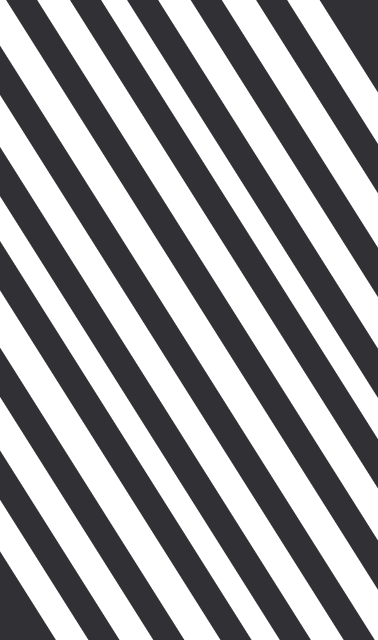
Give the GLSL for this pattern, as a WebGL 1 fragment shader.

```glsl
precision highp float;
// Eleven white diagonal stripes on charcoal, falling steeply from left to right.
// A loop steps across the slanted axis: the dark gaps are all equal, while each
// white stripe takes its own width; edges are smoothed by distance.

uniform vec2 u_resolution;

// Lengths are fractions of the canvas height, measured along the top edge.
#define STRIPE_COUNT 11
#define SLOPE 1.586
#define FIRST_EDGE -0.5431
#define DARK_GAP 0.0486
#define WIDTHS_LEFT vec4(0.0508, 0.0527, 0.0564, 0.0441)
#define WIDTHS_MIDDLE vec4(0.0512, 0.0544, 0.0512, 0.0406)
#define WIDTHS_RIGHT vec4(0.0508, 0.0536, 0.0507, 0.0)
#define CHARCOAL vec3(0.19, 0.19, 0.208)
#define WHITE vec3(1.0)

// Width of the white stripe with the given index, counted from the left.
float stripeWidth(float index) {
  vec4 group = index < 4.0 ? WIDTHS_LEFT : (index < 8.0 ? WIDTHS_MIDDLE : WIDTHS_RIGHT);
  vec4 slot = vec4(equal(vec4(mod(index, 4.0)), vec4(0.0, 1.0, 2.0, 3.0)));
  return dot(group, slot);
}

void main() {
  vec2 p = gl_FragCoord.xy / u_resolution.y;

  // Slide each point along the stripe direction up to the top edge.
  float across = p.x - (1.0 - p.y) / SLOPE;
  float toPerpendicular = inversesqrt(1.0 + 1.0 / (SLOPE * SLOPE));

  // Add up the stripe coverage, one pixel of smoothing at each edge.
  float coverage = 0.0;
  float left = FIRST_EDGE;
  for (int i = 0; i < STRIPE_COUNT; i++) {
    float width = stripeWidth(float(i));
    float outside = abs(across - left - 0.5 * width) - 0.5 * width;
    float edgePixels = outside * toPerpendicular * u_resolution.y;
    coverage += clamp(0.5 - edgePixels, 0.0, 1.0);
    left += width + DARK_GAP;
  }

  gl_FragColor = vec4(mix(CHARCOAL, WHITE, min(coverage, 1.0)), 1.0);
}
```
